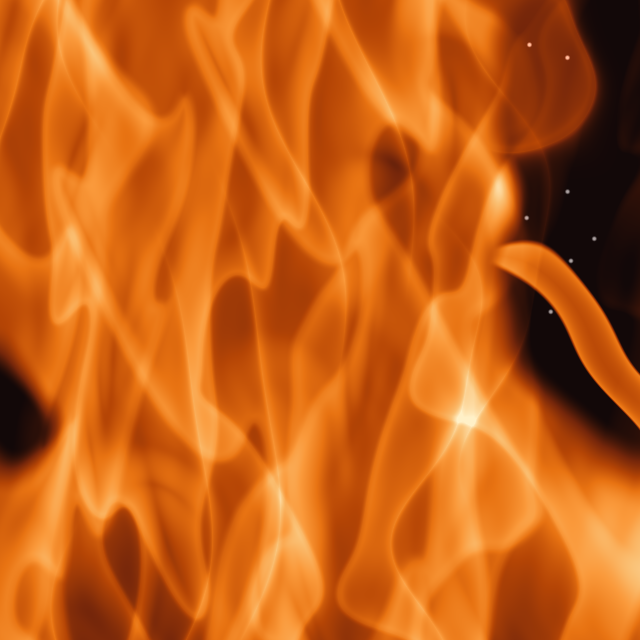
Write a WebGL 1 fragment shader that draws this texture.

```glsl
precision highp float;
// Draws a close view of fire: folded translucent flame sheets with glowing rims over a dark void.
uniform vec2 u_resolution;

#define SHEETS 6
#define STRANDS 8
#define SPARKS 7
#define BASE_HEAT 0.31
#define SHEET_HEAT 0.21
#define RIM_HEAT 0.13
#define STRAND_HEAT 0.17
#define EDGE_WIDTH 0.005
#define RIM_WIDTH 0.006
#define FOLD_DEPTH 0.085
#define FLAME_SCALE vec2(7.5, 2.7)

float hash(float n) {
  return fract(sin(n * 12.9898 + 4.1) * 4375.85);
}

// Layered sines bend the plane into tall, S-shaped folds.
float sheetField(vec2 p, float seed) {
  vec2 q = p * FLAME_SCALE * (0.75 + 0.1 * seed) + seed * vec2(2.3, 4.7);
  for (int k = 1; k <= 4; k++) {
    float n = float(k);
    q += vec2(0.62, 0.3) / n * sin(n * 1.6 * q.yx + seed * n + vec2(0.0, 1.6));
  }
  return sin(q.x) + 0.5 * sin(1.3 * q.y + 0.4 * q.x + seed);
}

// Approximate signed distance to the edge of a sheet.
float sheetDistance(vec2 p, float seed) {
  vec2 e = vec2(0.002, 0.0);
  float f = sheetField(p, seed);
  vec2 slope = vec2(sheetField(p + e.xy, seed), sheetField(p + e.yx, seed)) - f;
  return f / (length(slope) / e.x + 0.6);
}

// Crisp outside the edge, fading slowly inward.
float foldGlow(float d, float softness, float depth) {
  float w = EDGE_WIDTH * softness;
  return smoothstep(-w, w, d) * exp(-max(d, 0.0) / depth);
}

float rimGlow(float d, float softness) {
  return exp(-abs(d) / (RIM_WIDTH * softness));
}

float ellipseDistance(vec2 p, vec2 center, vec2 radii) {
  return (1.0 - length((p - center) / radii)) * min(radii.x, radii.y);
}

float blob(vec2 p, vec2 center, vec2 radii) {
  vec2 q = (p - center) / radii;
  return exp(-dot(q, q));
}

float sheetHeat(vec2 p) {
  float heat = 0.0;
  for (int i = 0; i < SHEETS; i++) {
    float seed = float(i) + 1.0;
    float softness = 0.8 + 2.2 * hash(seed);
    float d = sheetDistance(p, seed);
    heat += SHEET_HEAT * foldGlow(d, softness, FOLD_DEPTH);
    heat += RIM_HEAT / softness * rimGlow(d, softness);
  }
  return heat;
}

// Long rising filaments, each trailing a veil on one side.
float strandHeat(vec2 p) {
  float heat = 0.0;
  for (int i = 0; i < STRANDS; i++) {
    float n = float(i);
    float phase = 6.283 * hash(n + 20.0);
    float rate = 5.0 + 5.0 * hash(n + 40.0);
    float bend = p.y * rate + phase;
    float x = (n + 0.5) / float(STRANDS) * 0.85 + 0.065 * sin(bend) + 0.015 * sin(2.3 * bend);
    float slope = 0.065 * rate * cos(bend);
    float d = (p.x - x) / sqrt(1.0 + slope * slope);
    d *= sign(hash(n + 60.0) - 0.5);
    float fade = smoothstep(-0.4, 0.7, sin(4.5 * p.y + 2.0 * phase));
    heat += STRAND_HEAT * fade * (rimGlow(d, 1.0) + 0.6 * foldGlow(d, 1.5, 0.04));
  }
  return heat;
}

// Fiery colour ramp from soot to pale yellow.
vec3 fireColor(float heat) {
  float t = clamp(heat, 0.0, 1.2) * 5.0;
  vec3 c = mix(vec3(0.07, 0.03, 0.03), vec3(0.46, 0.15, 0.04), clamp(t, 0.0, 1.0));
  c = mix(c, vec3(0.71, 0.27, 0.02), clamp(t - 1.0, 0.0, 1.0));
  c = mix(c, vec3(0.91, 0.45, 0.07), clamp(t - 2.0, 0.0, 1.0));
  c = mix(c, vec3(0.98, 0.60, 0.23), clamp(t - 3.0, 0.0, 1.0));
  c = mix(c, vec3(0.98, 0.75, 0.45), clamp(t - 4.0, 0.0, 1.0));
  return mix(c, vec3(1.0, 0.94, 0.78), clamp(t - 5.0, 0.0, 1.0));
}

void main() {
  vec2 p = gl_FragCoord.xy / u_resolution;
  vec2 w = p + 0.022 * sin(p.yx * vec2(15.0, 11.0) + vec2(0.5, 2.0))
             + 0.009 * sin(p.yx * vec2(34.0, 27.0));

  // Flame body with faint vertical streaks and uneven depth.
  float heat = BASE_HEAT + sheetHeat(p) + strandHeat(p);
  heat += 0.012 * sin(95.0 * w.x + 5.0 * sin(4.0 * p.y)) * sin(43.0 * w.x + 6.0 * p.y);
  heat -= 0.16 * smoothstep(0.28, 0.0, p.y) * (0.5 + 0.5 * sin(13.0 * w.x - 1.0));
  heat -= 0.26 * blob(w, vec2(0.73, 0.52), vec2(0.06, 0.16));
  heat -= 0.25 * blob(w, vec2(0.60, 0.71), vec2(0.05, 0.08));
  heat += 0.42 * blob(w, vec2(0.97, 0.17), vec2(0.14, 0.10));

  // Dark gaps at the sides, with a smoky lobe and a curling tongue.
  float gap = max(ellipseDistance(w, vec2(0.97, 0.70), vec2(0.20, 0.43)),
                  ellipseDistance(w, vec2(0.0, 0.38), vec2(0.07, 0.10)));
  float darkness = smoothstep(-0.025, 0.03, gap);
  heat = mix(heat, 0.3 * max(heat - 0.5, 0.0), darkness);
  float lobe = ellipseDistance(w, vec2(0.82, 0.87), vec2(0.12, 0.13));
  heat += darkness * (0.2 * smoothstep(-0.006, 0.01, lobe) + 0.2 * rimGlow(lobe, 1.5));
  float t = max(w.x - 0.78, 0.0);
  float tongue = 0.012 + 0.3 * t - abs(w.y - 0.59 + 0.3 * t + 3.0 * t * t);
  heat += darkness * smoothstep(0.77, 0.80, w.x)
        * (0.4 * smoothstep(-0.006, 0.006, tongue) + 0.28 * foldGlow(tongue, 1.0, 0.025));

  // Tiny sparks drifting in the gap.
  float spark = 0.0;
  for (int i = 0; i < SPARKS; i++) {
    float n = float(i) + 80.0;
    vec2 at = vec2(0.79 + 0.18 * hash(n), 0.34 + 0.6 * hash(n + 11.0));
    spark += smoothstep(0.005, 0.001, length(p - at));
  }
  gl_FragColor = vec4(fireColor(heat) + 0.6 * spark * darkness, 1.0);
}
```
